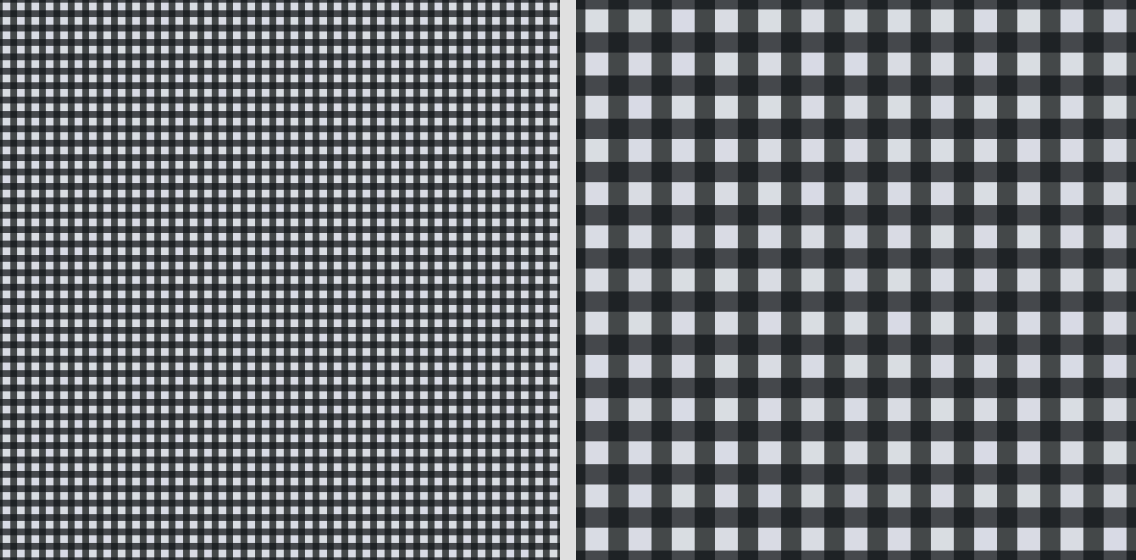
Left: the whole. Right: its middle third, enlarged.
Write a three.js fragment shader that draws this pattern.

```glsl
// Gingham check: pale squares between two crossing sets of equal dark bands.
// Each axis gives a smoothed band coverage; the two coverages blend four
// thread colours, and a small hash tints each pale square cool or neutral.

#define REPEATS 38.9       // checks across and down, centred on the canvas
#define BAND 0.47          // band width as a share of one repeat
#define TINT 0.012         // strength of the tint variation between squares
#define PALE vec3(0.850, 0.862, 0.892)
#define ROW_BAND vec3(0.272, 0.282, 0.298)
#define COLUMN_BAND vec3(0.268, 0.283, 0.288)
#define CROSSING vec3(0.118, 0.132, 0.146)

varying vec2 vUv;

float hash(vec2 p) {
  vec3 q = fract(p.xyx * 0.1031);
  q += dot(q, q.yzx + 33.33);
  return fract((q.x + q.y) * q.z);
}

// Coverage of the bands along each axis, box filtered over one sample
vec2 bandCoverage(vec2 grid, vec2 cell) {
  vec2 fromBand = 0.5 - abs(grid - cell);
  vec2 footprint = max(fwidth(grid), vec2(1e-5));
  return clamp((0.5 * BAND - fromBand) / footprint + 0.5, 0.0, 1.0);
}

void main() {
  // Whole grid numbers lie at the centres of the pale squares
  vec2 grid = (vUv - 0.5) * REPEATS;
  vec2 cell = floor(grid + 0.5);
  vec2 band = bandCoverage(grid, cell);

  // Slight shift between lavender and neutral white
  float shift = hash(cell + 50.0) - 0.5;
  vec3 pale = PALE + TINT * shift * vec3(-0.3, -1.0, 1.0);

  // Columns cross rows, darkest where both overlap
  vec3 openRow = mix(pale, COLUMN_BAND, band.x);
  vec3 darkRow = mix(ROW_BAND, CROSSING, band.x);
  gl_FragColor = vec4(mix(openRow, darkRow, band.y), 1.0);
}
```
